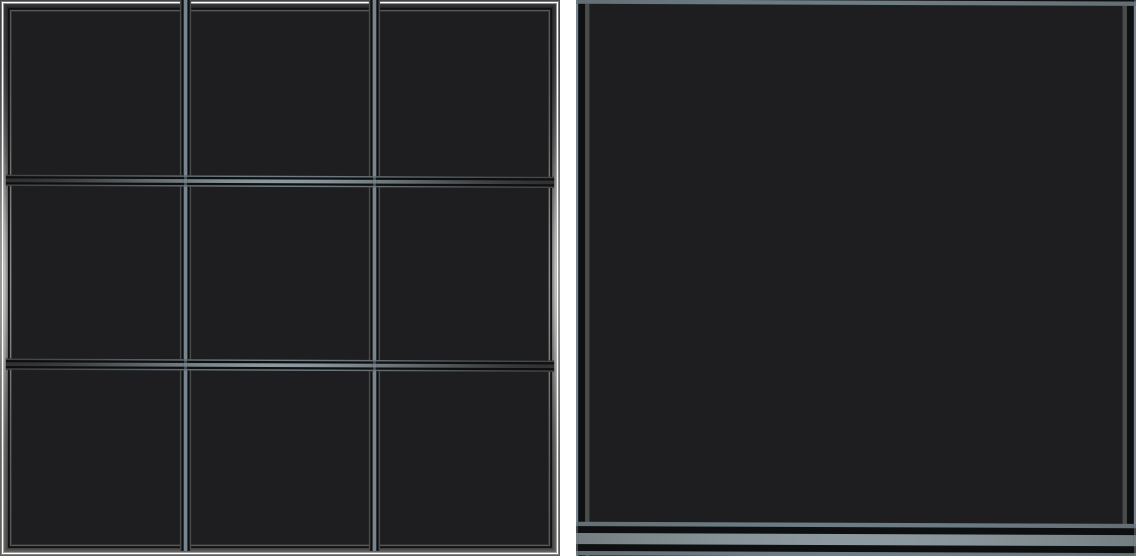
Left, the full canvas; right, a detail of the centre.
Reproduce this pattern procedurally as a WebGL 2 fragment shader.

```glsl
#version 300 es
precision highp float;
// Three by three dark panes split by triple metal bars inside a bevelled frame.
// Bars and frame are stacks of antialiased bands shaded by soft gradients;
// the horizontal bars tilt slightly and fade towards both ends.

uniform vec2 u_resolution;
out vec4 outColor;

// Lengths are fractions of the canvas width.
const float PANES = 3.0;
const float BAR_SPREAD = 1.012;     // pushes vertical bars away from the centre
const float ROW_SPREAD = 0.992;     // same for the horizontal bars
const float ROW_LIFT = 0.0085;      // upward shift of the horizontal bars
const float TILT = 0.0039;          // drop of a horizontal bar, left to right
const float CORE_HALF = 0.0033;
const float GAP_HALF = 0.0098;
const float RAIL_OFFSET = 0.0087;
const float RAIL_HALF = 0.0013;
const float ROW_INSET = 0.0105;     // horizontal bars stop short of the sides
const float COLUMN_FOOT = 0.0090;   // vertical bars stop above the lower edge

const vec3 PANE = vec3(0.118, 0.118, 0.125);
const vec3 GROOVE = vec3(0.055, 0.060, 0.068);
const vec3 COLUMN_STEEL = vec3(0.47, 0.52, 0.56);
const vec3 COLUMN_RAIL = vec3(0.29, 0.30, 0.30);
const vec3 ROW_BRIGHT = vec3(0.55, 0.60, 0.62);
const vec3 ROW_DARK = vec3(0.19, 0.19, 0.19);
const vec3 RAIL_BRIGHT = vec3(0.43, 0.49, 0.52);
const vec3 RAIL_DARK = vec3(0.27, 0.27, 0.27);
const vec3 FRAME_TOP = vec3(0.22, 0.21, 0.23);
const vec3 FRAME_BOTTOM = vec3(0.39, 0.38, 0.37);
const vec3 FRAME_SHINE = vec3(0.76, 0.76, 0.75);
const vec3 FRAME_LINE = vec3(0.34, 0.34, 0.34);

float pixel;

// Coverage of a band of the given half width.
float band(float d, float halfWidth) {
    return clamp((halfWidth - abs(d)) / pixel + 0.5, 0.0, 1.0);
}

// Coverage of a band between two distances from an edge.
float span(float d, float from, float to) {
    return band(d - 0.5 * (from + to), 0.5 * (to - from));
}

// Signed distance to the nearest inner grid line, in cell units.
float gridDistance(float t) {
    float line = clamp(floor(t * PANES + 0.5), 1.0, PANES - 1.0);
    return t * PANES - line;
}

// Groove, two thin rails and a wide core across one bar.
vec3 drawBar(vec3 base, float d, vec3 core, vec3 rail, float mask) {
    vec3 c = mix(base, GROOVE, band(d, GAP_HALF));
    c = mix(c, rail, band(abs(d) - RAIL_OFFSET, RAIL_HALF));
    c = mix(c, core, band(d, CORE_HALF));
    return mix(base, c, mask);
}

// Nested frame bands, shaded by height and by which side they lie on.
vec3 drawFrame(vec3 base, vec2 uv, float d, float side) {
    float shine = exp(-pow((uv.y - 0.5) / 0.23, 2.0)) * side;
    vec3 metal = mix(FRAME_BOTTOM, FRAME_TOP, smoothstep(0.0, 1.0, uv.y));
    metal = mix(metal, FRAME_SHINE, shine);
    float bevel = mix(1.0, 0.62, smoothstep(0.007, 0.0155, d));
    vec3 rim = mix(metal, FRAME_LINE, 0.4);
    vec3 inner = mix(FRAME_LINE, FRAME_SHINE, 0.5 * shine);
    vec3 c = mix(base, rim, span(d, -0.01, 0.0030));
    c = mix(c, vec3(1.0), span(d, 0.0030, 0.0066));
    c = mix(c, metal * bevel, span(d, 0.0066, 0.0145));
    c = mix(c, GROOVE, span(d, 0.0145, 0.0176));
    return mix(c, inner, span(d, 0.0176, 0.0203));
}

void main() {
    vec2 uv = gl_FragCoord.xy / u_resolution;
    float aspect = u_resolution.y / u_resolution.x;
    vec2 p = vec2(uv.x, uv.y * aspect);
    pixel = 1.0 / u_resolution.x;

    // Frame
    vec2 edge = min(p, vec2(1.0, aspect) - p);
    float side = step(edge.x, edge.y);
    vec3 color = drawFrame(PANE, uv, min(edge.x, edge.y), side);

    // Vertical bars
    float column = (uv.x - 0.5) / BAR_SPREAD + 0.5;
    float columnD = gridDistance(column) * BAR_SPREAD / PANES;
    float columnMask = clamp((p.y - COLUMN_FOOT) / pixel + 0.5, 0.0, 1.0);
    color = drawBar(color, columnD, COLUMN_STEEL, COLUMN_RAIL, columnMask);

    // Horizontal bars, brightest halfway along
    float tilted = uv.y + TILT * (uv.x - 0.5) - ROW_LIFT;
    float row = (tilted - 0.5) / ROW_SPREAD + 0.5;
    float rowD = gridDistance(row) * ROW_SPREAD * aspect / PANES;
    float glow = smoothstep(0.0, 0.5, 0.5 - abs(uv.x - 0.5));
    float rowMask = clamp((edge.x - ROW_INSET) / pixel + 0.5, 0.0, 1.0);
    vec3 rowCore = mix(ROW_DARK, ROW_BRIGHT, glow);
    vec3 rowRail = mix(RAIL_DARK, RAIL_BRIGHT, glow);
    // The steel of the vertical core shows through where bars cross.
    float crossing = band(columnD, CORE_HALF) * columnMask;
    rowMask *= 1.0 - 0.5 * crossing;
    color = drawBar(color, rowD, rowCore, rowRail, rowMask);

    outColor = vec4(color, 1.0);
}
```
